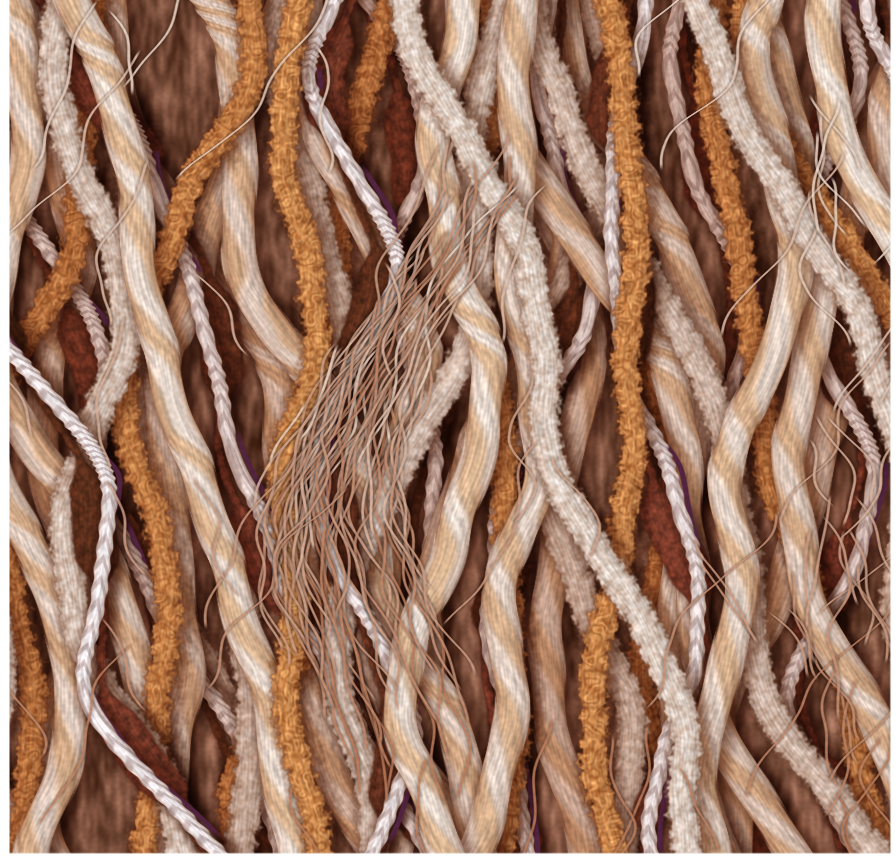
Give the GLSL for this texture, as a WebGL 1 fragment shader.

```glsl
precision highp float;
uniform vec2 u_resolution;

float hash(float n) {
  return fract(sin(n * 127.1 + 3.7) * 4375.85);
}

vec2 gradient(vec2 cell) {
  float a = 6.2832 * hash(dot(cell, vec2(1.37, 7.91)));
  return vec2(cos(a), sin(a));
}

float noise(vec2 p) {
  vec2 i = floor(p), f = fract(p);
  vec2 u = f * f * f * (f * (f * 6.0 - 15.0) + 10.0);
  vec2 e = vec2(0.0, 1.0);
  return mix(
    mix(dot(gradient(i), f), dot(gradient(i + e.yx), f - e.yx), u.x),
    mix(dot(gradient(i + e), f - e), dot(gradient(i + 1.0), f - 1.0), u.x), u.y);
}

// Horizontal position of a hanging strand at height y
float strandPath(float y, float seed) {
  float lean = mix(-0.18, 0.42, hash(seed + 0.3));
  float start = fract(seed * 0.618 + 0.13) * 1.2 - 0.08;
  return start + lean * (0.5 - y) + 0.14 * noise(vec2(y * 2.6, seed * 7.31))
       + 0.02 * noise(vec2(y * 8.0, seed * 3.17));
}

// Kinds: 0 and 4 cord, 1 slub, 2 white ply around the slub, 3 boucle, 5 wool
void drawStrand(inout vec3 col, vec2 p, float id, float depth, float aa) {
  float kind = mod(id, 6.0);
  float seed = kind == 2.0 ? id - 1.0 : id;
  float x = strandPath(p.y, seed);
  float slope = (strandPath(p.y + 0.004, seed) - x) / 0.004;
  float swell = p.y * 24.0 + seed;
  if (kind == 2.0) {
    x += 0.022 * sin(swell * 0.5);
    slope += 0.26 * cos(swell * 0.5);
  }
  float stretch = sqrt(1.0 + slope * slope);
  float d = (p.x - x) / stretch;
  if (abs(d) > 0.06) return;
  float along = p.y * stretch;
  float fibre = noise(vec2(d * 330.0, along * 45.0 + id * 5.3));
  vec2 turned = mat2(0.8, 0.6, -0.6, 0.8) * p;
  float fuzz = noise(turned * 90.0 + id) + 0.6 * noise(turned * 210.0 - id);
  float w = 0.02, blur = aa;
  vec3 tint;

  if (kind == 0.0 || kind == 4.0) {
    float a = asin(clamp(d / w, -1.0, 1.0));
    float ply = sin(along * 55.0 + a * 2.2 + id);
    float groove = sin(along * 220.0 + a * 8.8);
    tint = mix(vec3(0.9, 0.76, 0.62), vec3(0.96, 0.91, 0.87), smoothstep(-0.7, 0.7, ply));
    tint *= 0.97 + 0.04 * groove;
    w += 0.0015 * ply;
    blur = 0.0015;
  } else if (kind == 1.0) {
    w = 0.005 + 0.02 * smoothstep(-0.3, 0.7, sin(swell)) + 0.002 * fuzz;
    tint = mix(vec3(0.32, 0.17, 0.09), vec3(0.52, 0.26, 0.19), hash(id + floor(swell / 6.2832)));
    tint *= 1.0 + 0.4 * fuzz;
    blur = 0.0025;
  } else if (kind == 2.0) {
    w = 0.009 + 0.001 * sin(along * 260.0);
    float chevron = sin(along * 260.0 + abs(d) * 480.0 + d * 160.0);
    tint = mix(vec3(0.8, 0.74, 0.74), vec3(0.96, 0.94, 0.95), smoothstep(-0.9, 0.3, chevron));
  } else if (kind == 3.0) {
    w = 0.016 + 0.008 * fuzz;
    float curl = sin(13.0 * noise(turned * 80.0 + id));
    tint = mix(vec3(0.66, 0.39, 0.19), vec3(0.9, 0.65, 0.4), 0.55 + 0.25 * curl + 0.6 * fuzz);
    blur = 0.004;
  } else {
    w = 0.018 + 0.006 * fuzz;
    tint = mix(vec3(0.77, 0.67, 0.6), vec3(0.93, 0.89, 0.86), 0.6 + 0.8 * fuzz);
    blur = 0.004;
  }

  // Warm shadow on the layers below, then the rounded strand
  float shadow = 1.0 - smoothstep(w * 0.7, w + 0.018, abs(d - 0.005));
  col *= mix(vec3(1.0), vec3(0.64, 0.52, 0.46), shadow);
  float a = clamp(d / w, -1.0, 1.0);
  tint *= mix(vec3(0.67, 0.55, 0.48), vec3(1.0), sqrt(1.0 - a * a)) - 0.06 * a;
  tint *= (1.0 + 0.2 * fibre) * mix(vec3(0.82, 0.7, 0.64), vec3(1.0), depth);

  // A purple thread peeps out beside some of the white plies
  float purple = step(kind, 2.0) * step(1.5, kind) * smoothstep(0.1, 0.4, sin(along * 17.0 + id));
  float trail = abs(d - 0.01 - 0.004 * sin(along * 30.0));
  col = mix(col, vec3(0.32, 0.14, 0.25), purple * (1.0 - smoothstep(0.002, 0.004, trail)));
  col = mix(col, tint, 1.0 - smoothstep(w - blur, w + blur, abs(d)));
}

// Fine threads: a central fringe first, then loose hairs, denser at the right
void drawHair(inout vec3 col, vec2 p, float id, float aa) {
  float r = hash(id), s = hash(id + 0.41), t = hash(id + 0.73);
  float x, low, high;
  if (id < 60.0) {
    float spread = (r - 0.5) * (0.16 + 0.06 * sin(p.y * 7.0));
    x = 0.37 + 0.21 * smoothstep(0.35, 0.95, p.y) + 0.09 * (1.0 - smoothstep(0.05, 0.45, p.y));
    x += spread + 0.04 * noise(vec2(p.y * 11.0, id * 3.37));
    low = 0.06 + 0.45 * s;
    high = 0.5 + 0.35 * t;
  } else {
    float right = step(105.0, id);
    low = mix(s, s * 0.8, right) - 0.05;
    high = low + 0.08 + 0.16 * t;
    x = mix(r * 1.04, 0.94 + 0.1 * r, right) + (t - 0.5) * 1.5 * (p.y - low);
    x += 0.05 * noise(vec2(p.y * 12.0, id * 2.71));
  }
  float d = abs(p.x - x) * 0.8;
  float span = smoothstep(low, low + 0.01, p.y) * (1.0 - smoothstep(high - 0.01, high, p.y));
  vec3 tint = mix(vec3(0.73, 0.47, 0.34), vec3(0.95, 0.86, 0.8), s);
  col *= 1.0 - 0.2 * span * (1.0 - smoothstep(0.001, 0.005, d));
  col = mix(col, tint, 0.85 * span * (1.0 - smoothstep(0.001 - aa * 0.5, 0.001 + aa, d)));
}

void main() {
  vec2 p = gl_FragCoord.xy / u_resolution.y;
  float aa = 1.0 / u_resolution.y;
  float mottled = noise(p * vec2(30.0, 9.0)) + 0.6 * noise(p * vec2(120.0, 40.0));
  vec3 col = mix(vec3(0.3, 0.16, 0.1), vec3(0.66, 0.46, 0.37), 0.45 + mottled);

  for (int i = 0; i < 60; i++) drawStrand(col, p, float(i), float(i) / 59.0, aa);
  for (int i = 0; i < 135; i++) drawHair(col, p, float(i), aa);

  // Fluffy grain and the pale margin
  col *= 1.0 + 0.1 * noise(p * 190.0);
  vec2 inner = smoothstep(vec2(0.010, 0.011), vec2(0.012, 0.014), p);
  float edge = inner.x * inner.y * (1.0 - smoothstep(1.029, 1.032, p.x));
  gl_FragColor = vec4(mix(vec3(1.0), col, edge), 1.0);
}
```
